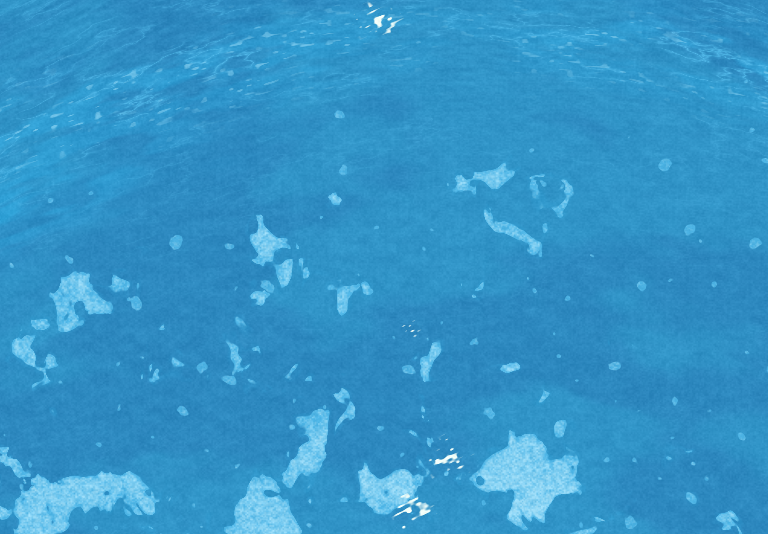
A Shadertoy shader for this texture:

```glsl
#define DEEP_WATER vec3(0.176, 0.535, 0.748)
#define BLUE_WATER vec3(0.190, 0.580, 0.780)
#define LIT_WATER vec3(0.19, 0.64, 0.85)
#define THIN_FOAM vec3(0.31, 0.715, 0.905)
#define THICK_FOAM vec3(0.60, 0.86, 0.97)
#define FOAM_SCALE 12.5
#define SPECK_CELL 0.055
#define SPECK_SHARE 0.28
#define EDGE 0.0018
#define RIPPLE 0.085
#define GRAIN 0.065

float hash(vec2 p) {
    return fract(sin(dot(p, vec2(127.1, 311.7))) * 43758.5453);
}

float noise(vec2 p) {
    vec2 i = floor(p), f = fract(p);
    f = f * f * (3.0 - 2.0 * f);
    return mix(mix(hash(i), hash(i + vec2(1, 0)), f.x),
               mix(hash(i + vec2(0, 1)), hash(i + vec2(1, 1)), f.x), f.y);
}

float fbm(vec2 p) {
    const mat2 turn = mat2(1.6, 1.2, -1.2, 1.6);
    float sum = 0.0, gain = 0.5;
    for (int i = 0; i < 4; i++) {
        sum += gain * noise(p);
        p = turn * p + 7.3;
        gain *= 0.5;
    }
    return sum / 0.9375;
}

float bell(float x, float width) {
    return exp(-x * x / (width * width));
}

// Thin bright lines along the middle level of the noise
float ridge(vec2 p, float sharpness) {
    return pow(1.0 - abs(2.0 * fbm(p) - 1.0), sharpness);
}

vec3 waterColor(vec2 p) {
    // Swell lines rise from the left and sink again to the right
    vec2 flow = vec2(p.x, p.y - 0.45 * p.x + 0.25 * p.x * p.x);
    flow.y += 0.03 * (fbm(p * 5.0) - 0.5);

    float swell = fbm(flow * vec2(3.0, 7.0) + 3.0);
    vec3 color = mix(DEEP_WATER, BLUE_WATER, smoothstep(0.40, 0.57, swell));

    // Lit crest and the soft glow at the left
    float crest = bell(flow.y - 0.73, 0.08) * (1.0 - 0.6 * bell(p.x - 0.85, 0.2));
    float glow = bell(flow.y - 0.59, 0.07) * bell(p.x, 0.3);
    float patchy = smoothstep(0.40, 0.65, fbm(flow * vec2(9.0, 34.0)));
    color = mix(color, LIT_WATER, clamp(0.7 * crest * patchy + glow * (0.3 + 0.7 * patchy), 0.0, 1.0));

    // Fine ripples, long in the upper water and choppy below
    float upper = smoothstep(0.35, 0.75, flow.y);
    float fine = mix(fbm(p * vec2(38.0, 60.0)), fbm(flow * vec2(32.0, 120.0)), upper) - 0.5;
    color += RIPPLE * fine * (0.7 + 0.5 * upper) * vec3(0.7, 1.0, 0.9);

    // Broken bright threads
    float threads = ridge(flow * vec2(16.0, 60.0) + 11.0, 14.0);
    threads *= smoothstep(0.45, 0.75, noise(flow * vec2(12.0, 30.0)));
    color = mix(color, THIN_FOAM, threads * (0.12 + 0.35 * upper + 0.5 * crest));
    float flashes = smoothstep(0.72, 0.9, noise(flow * vec2(60.0, 190.0) + 4.0));
    return mix(color, THICK_FOAM, 0.6 * flashes * crest * patchy);
}

// Noise level above which foam forms: low in the band and at the bottom
float foamLevel(vec2 p) {
    float near = (1.0 - smoothstep(-0.05, 0.12, p.y - 0.42 - 0.2 * p.x))
               * (1.0 - smoothstep(1.0, 1.25, p.x));
    float band = bell(p.y - 0.4 - 0.29 * p.x, 0.07) * (1.0 - smoothstep(0.95, 1.15, p.x));
    float bottom = 1.0 - smoothstep(0.04, 0.25, p.y);
    return mix(mix(mix(0.95, 0.645, near), 0.535, band), 0.525, bottom);
}

// Small rounded flecks, one at most in each cell
float specks(vec2 p) {
    float cover = 0.0;
    float wobble = 0.007 * (noise(p * 90.0) - 0.5) + 0.005 * (noise(p * 160.0) - 0.5);
    float share = SPECK_SHARE * (1.0 - smoothstep(0.5, 0.8, p.y - 0.1 * p.x));
    vec2 home = floor(p / SPECK_CELL);
    for (int y = -1; y <= 1; y++)
    for (int x = -1; x <= 1; x++) {
        vec2 cell = home + vec2(x, y);
        vec2 center = (cell + vec2(hash(cell + 5.1), hash(cell + 9.7))) * SPECK_CELL;
        float radius = mix(0.003, 0.016, pow(hash(cell + 2.3), 3.5));
        float angle = 6.28 * hash(cell + 17.9);
        vec2 d = mat2(cos(angle), sin(angle), -sin(angle), cos(angle)) * (p - center);
        float dist = length(d * vec2(1.0, 1.4)) - radius + wobble;
        cover = max(cover, step(hash(cell), share) * (1.0 - smoothstep(-EDGE, EDGE, dist)));
    }
    return cover;
}

// White sun glints in a few tight clusters
float glints(vec2 p) {
    vec2 spots[4] = vec2[4](vec2(0.71, 0.96), vec2(0.77, 0.385), vec2(0.84, 0.14), vec2(0.77, 0.04));
    float mask = 0.0;
    for (int i = 0; i < 4; i++) {
        float size = i == 1 ? 0.02 : 0.045;
        mask = max(mask, bell(length(p - spots[i]), size));
    }
    vec2 slanted = vec2(p.x + 0.5 * p.y, p.y - 0.5 * p.x);
    float flicker = noise(slanted * vec2(80.0, 170.0));
    return smoothstep(0.55, 0.8, flicker * (0.5 + 0.5 * mask)) * smoothstep(0.1, 0.5, mask);
}

void mainImage(out vec4 fragColor, in vec2 fragCoord) {
    vec2 p = fragCoord / iResolution.y;
    vec3 color = waterColor(p);

    // Foam sheets with ragged holes
    vec2 warp = vec2(noise(p * 17.0), noise(p * 17.0 + 31.0)) - 0.5;
    float foam = fbm(p * FOAM_SCALE + 0.9 * warp + 20.0) - foamLevel(p);
    foam += 0.08 * (noise(p * 52.0 + 3.0) - 0.5);
    foam -= 0.12 * smoothstep(0.58, 0.82, noise(p * 40.0));
    float sheet = smoothstep(-0.008, 0.012, foam);
    float fleck = specks(p);

    // Faint film in the water around the sheets
    float film = smoothstep(-0.06, -0.01, foam) * noise(p * 70.0);
    color = mix(color, LIT_WATER, 0.35 * film);

    // Grainy foam, thicker away from the rim
    float grain = 0.4 * noise(p * 160.0) + 0.6 * noise(p * 330.0 + 8.0);
    float body = 0.05 + smoothstep(0.0, 0.09, foam) * 0.5 + 1.2 * (grain - 0.45);
    body += 0.4 * bell(p.y, 0.12) * bell(p.x - 0.9, 0.25) * smoothstep(0.0, 0.08, foam);
    vec3 foamColor = mix(THIN_FOAM, THICK_FOAM, clamp(body, 0.0, 1.1));
    color = mix(color, foamColor, max(0.97 * sheet, 0.85 * fleck));

    color = mix(color, vec3(0.95, 1.0, 0.98), glints(p));
    color += GRAIN * (0.4 * noise(p * 180.0 + 2.0) + 0.6 * noise(p * 350.0) - 0.5);
    fragColor = vec4(color, 1.0);
}
```
